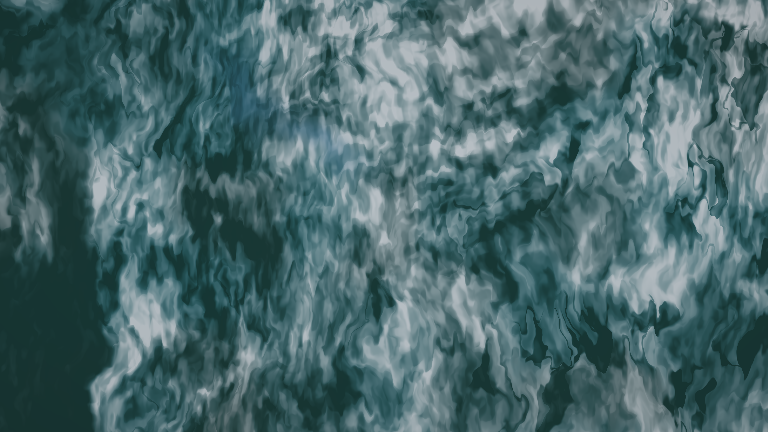
Give the GLSL for this texture, as a Shadertoy shader.

```glsl
vec2 hash2(vec2 cell) {
    vec3 h = fract(vec3(cell.xyx) * vec3(0.1031, 0.1030, 0.0973));
    h += dot(h, h.yzx + 33.33);
    return fract((h.xx + h.yz) * h.zy);
}

// Smooth cellular noise in -1..1: random cell values blended by distance
float cells(vec2 p) {
    vec2 base = floor(p);
    float total = 0.0, weight = 0.0;
    for (int y = -1; y <= 1; y++)
    for (int x = -1; x <= 1; x++) {
        vec2 id = base + vec2(x, y);
        vec2 d = id + 0.15 + 0.7 * hash2(id + 71.0) - p;
        float w = exp(-6.5 * dot(d, d));
        total += w * (2.0 * hash2(id + 217.0).x - 1.0);
        weight += w;
    }
    return total / weight;
}

// Three octaves stretched by the given frequency
float layered(vec2 p, vec2 frequency) {
    return cells(p * frequency) + 0.75 * cells(p * frequency * 2.1 + 17.0)
         + 0.5 * cells(p * frequency * 4.3 + 29.0);
}

float blob(vec2 p, vec2 centre, vec2 radius) {
    vec2 d = (p - centre) / radius;
    return exp(-dot(d, d));
}

vec2 rotate(vec2 p, float angle) {
    float c = cos(angle), s = sin(angle);
    return vec2(c * p.x - s * p.y, s * p.x + c * p.y);
}

// Slow swell plus fine jitter that tears edges into upright spikes
vec2 refractWater(vec2 p, float jitter) {
    vec2 swell = 0.022 * vec2(sin(9.0 * p.y + 3.0 * sin(4.0 * p.x)),
                              sin(8.0 * p.x + 2.0 * sin(6.0 * p.y)));
    vec2 bend = vec2(cells(p * vec2(9.0, 13.0)), cells(p * vec2(12.0, 8.0) + 40.0));
    vec2 tear = vec2(cells(p * vec2(34.0, 46.0) + 9.0), cells(p * vec2(64.0, 20.0) + 5.0));
    return p + swell + 0.026 * bend + jitter * vec2(0.007, 0.025) * tear;
}

// Broken dark strokes: short upright dashes and small open loops
float strokes(vec2 p) {
    float gate = smoothstep(0.0, 0.3, cells(rotate(p, 0.5) * vec2(9.0, 5.0) + 31.0));
    float dashes = smoothstep(0.22, 0.42, cells(p * vec2(34.0, 12.0) + 83.0));
    float loops = 1.0 - smoothstep(0.1, 0.24, abs(cells(p * vec2(21.0, 11.0) + 55.0)));
    return gate * max(dashes, 0.7 * loops);
}

// Tone 0..1 through the water colours, darkest to palest
vec3 waterColour(float tone) {
    vec3 colours[6] = vec3[6](
        vec3(0.09, 0.21, 0.20), vec3(0.17, 0.32, 0.33), vec3(0.27, 0.40, 0.42),
        vec3(0.38, 0.49, 0.51), vec3(0.51, 0.59, 0.61), vec3(0.70, 0.73, 0.75));
    float stops[6] = float[6](0.075, 0.245, 0.45, 0.66, 0.835, 0.95);
    vec3 colour = colours[0];
    for (int i = 1; i < 6; i++) {
        float k = (tone - stops[i - 1]) / (stops[i] - stops[i - 1]);
        colour = mix(colour, colours[i], clamp(k, 0.0, 1.0));
    }
    return colour;
}

void mainImage(out vec4 fragColor, in vec2 fragCoord) {
    vec2 p = fragCoord / iResolution.y;

    // Regions: calm lower right, crosswise waves at the top centre
    float calm = blob(p, vec2(1.45, 0.1), vec2(0.5, 0.28));
    float crosswise = smoothstep(0.15, 0.6, blob(p, vec2(0.98, 0.85), vec2(0.48, 0.42)));
    vec2 q = refractWater(p, mix(1.0, 0.5, crosswise));

    // Reflected clouds, upright or slanted sideways, with crisp pale cores
    float upright = layered(q, vec2(10.0, 7.0));
    float sideways = layered(rotate(q, -0.3) + 3.0, vec2(6.5, 14.0));
    float clouds = mix(upright, sideways, crosswise);
    float cores = smoothstep(0.3, 0.55, clouds) - smoothstep(0.3, 0.55, -clouds);

    // Fine ripple streaks
    vec2 grain = rotate(p, 0.12 * sin(5.0 * p.x)) + 0.5 * (q - p);
    float streaks = cells(grain * vec2(54.0, 19.0) + 61.0)
                  + 0.8 * cells(grain * vec2(88.0, 40.0) + 7.0);

    float level = 0.12 + 0.2 * cells(q * vec2(2.6, 2.2) + 12.0);
    level += (0.7 * clouds + 0.3 * cores) * mix(1.0, 0.65, calm);
    level += streaks * mix(0.62, 0.35, calm);

    // Bright cloud banks and dark foliage
    level += 0.7 * blob(q, vec2(1.53, 0.54), vec2(0.16, 0.28));
    level += 0.35 * blob(q, vec2(0.85, 0.78), vec2(0.25, 0.22));
    level += 1.8 * blob(q, vec2(1.65, 0.98), vec2(0.12, 0.05));
    level += 0.2 * blob(q, vec2(0.34, 0.3), vec2(0.12, 0.4));
    float foliage = blob(q, vec2(0.53, 0.56), vec2(0.13, 0.26))
                  + blob(q, vec2(0.67, 0.06), vec2(0.15, 0.08))
                  + 0.7 * blob(q, vec2(0.4, 0.87), vec2(0.1, 0.15));
    level -= 0.9 * foliage;
    level -= 0.35 * (1.0 - smoothstep(0.08, 0.3, p.x));

    // Dark strokes, strongest on the right
    float strokeMask = mix(0.45, 1.0, smoothstep(0.9, 1.3, p.x));
    level -= 1.5 * strokeMask * strokes(q);

    // Still dark shadow at the left, wider near the bottom
    float edge = q.x + 0.02 * cells(p * vec2(5.0, 4.0) + 50.0);
    float leftSide = max(smoothstep(0.06, 0.12, edge), 1.0 - smoothstep(0.38, 0.5, q.y));
    float shadow = leftSide * (1.0 - smoothstep(0.21, 0.25, edge));
    shadow *= mix(0.94, 0.65, smoothstep(0.35, 0.75, p.y));
    level = mix(level, -1.75 + 0.3 * streaks, shadow);

    vec3 colour = waterColour(1.0 / (1.0 + exp(-1.65 * level)));

    // Teal drift and patches of blue sky
    float midTone = exp(-0.7 * level * level);
    colour += 0.04 * midTone * cells(q * 5.0 + 90.0) * vec3(-1.0, 0.1, 0.35);
    float sky = blob(rotate(q - vec2(0.59, 0.79), 0.6), vec2(0.0), vec2(0.13, 0.045))
              + blob(rotate(q - vec2(0.74, 0.64), 0.5), vec2(0.0), vec2(0.09, 0.025));
    colour = mix(colour, vec3(0.20, 0.40, 0.51), 0.5 * min(sky, 1.0));

    // Gentle falloff toward the corners
    vec2 centred = fragCoord / iResolution.xy - 0.5;
    colour *= 1.03 - 0.22 * dot(centred, centred);
    fragColor = vec4(clamp(colour, 0.0, 1.0), 1.0);
}
```
